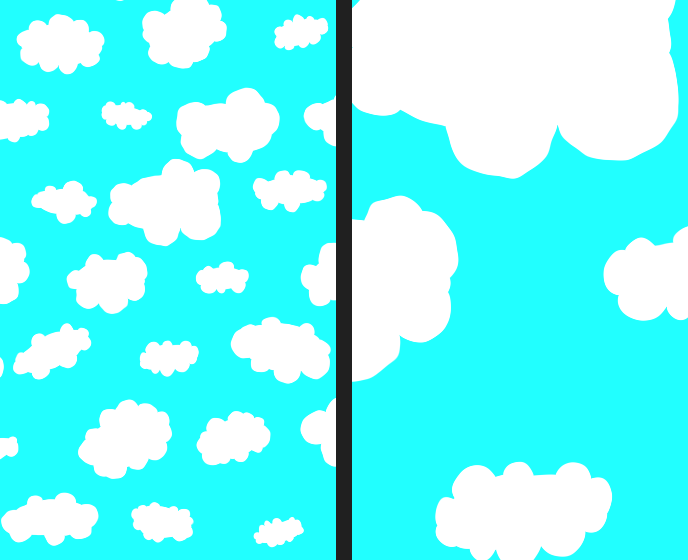
Left, the full canvas; right, a detail of the centre.
This texture is drawn by a WebGL 1 fragment shader. Its source:

```glsl
precision highp float;

uniform vec2 u_resolution;

#define ROWS 7.0
#define CELL_WIDTH 1.45
#define JITTER 0.16
#define MIN_SCALE 0.55
#define MAX_SCALE 1.35
#define BODY_FILL 0.88
#define LOBE_ORBIT 0.8
#define WOBBLE 0.035
#define SEED 23.0
#define SKY vec3(0.13, 1.0, 1.0)
#define CLOUD vec3(1.0)

const int MAX_LOBES = 11;
const float TAU = 6.2831853;

vec2 hash2(vec2 p) {
  vec3 h = fract(vec3(p.xyx) * vec3(0.1031, 0.1030, 0.0973));
  h += dot(h, h.yzx + 33.33);
  return fract((h.xx + h.yz) * h.zy);
}

// Smooth vector noise, used to make the outlines look hand drawn
vec2 noise2(vec2 p) {
  vec2 i = floor(p), f = fract(p);
  f = f * f * (3.0 - 2.0 * f);
  vec2 low = mix(hash2(i), hash2(i + vec2(1.0, 0.0)), f.x);
  vec2 high = mix(hash2(i + vec2(0.0, 1.0)), hash2(i + 1.0), f.x);
  return mix(low, high, f.y) - 0.5;
}

float ellipseDistance(vec2 p, vec2 radii) {
  float k = length(p / radii);
  return k * (k - 1.0) / max(length(p / (radii * radii)), 1e-4);
}

// An elliptical body with a ring of round lobes of uneven size
float cloudDistance(vec2 p, vec2 id) {
  vec2 form = hash2(id + 3.7);
  vec2 style = hash2(id + 41.3);
  float spread = fract(0.618 * (id.x + 3.0 * id.y));
  float halfWidth = mix(MIN_SCALE, MAX_SCALE, spread) * mix(0.42, 0.6, form.x);
  vec2 radii = halfWidth * vec2(1.0, mix(0.4, 0.65, form.y));

  float tilt = mix(-0.2, 0.45, style.x);
  float c = cos(tilt), s = sin(tilt);
  p = vec2(c * p.x + s * p.y, c * p.y - s * p.x);

  float d = ellipseDistance(p, radii * BODY_FILL);
  float lobes = floor(mix(5.0, 11.99, style.y));
  for (int i = 0; i < MAX_LOBES; i++) {
    float n = float(i);
    if (n >= lobes) break;
    vec2 h = hash2(id * 7.0 + vec2(n * 5.3, n * 2.1 + 60.0));
    float angle = TAU * (n + 0.6 * h.x) / lobes;
    vec2 center = LOBE_ORBIT * radii * vec2(cos(angle), sin(angle));
    float radius = radii.y * mix(0.7, 1.3, h.y) * (0.2 + 2.0 / lobes);
    d = min(d, length(p - center) - radius);
  }
  return d;
}

void main() {
  vec2 p = gl_FragCoord.xy / u_resolution.y * ROWS;
  float pixel = ROWS / u_resolution.y;
  vec2 q = p + WOBBLE * (noise2(p * 6.0 + 50.0) + 0.5 * noise2(p * 13.0 + 90.0));

  // Staggered rows of jittered clouds
  float d = 10.0;
  for (int j = -1; j <= 1; j++) {
    float row = floor(q.y) + float(j);
    float shift = 0.5 * mod(row, 2.0);
    float column = floor(q.x / CELL_WIDTH - shift);
    for (int i = -1; i <= 1; i++) {
      vec2 cell = vec2(column + float(i), row);
      vec2 id = cell + SEED;
      vec2 offset = JITTER * (2.0 * hash2(id) - 1.0);
      vec2 center = (cell + 0.5 + vec2(shift, 0.0)) * vec2(CELL_WIDTH, 1.0) + offset;
      d = min(d, cloudDistance(q - center, id));
    }
  }

  float cover = 1.0 - smoothstep(-0.6 * pixel, 0.6 * pixel, d);
  gl_FragColor = vec4(mix(SKY, CLOUD, cover), 1.0);
}
```
